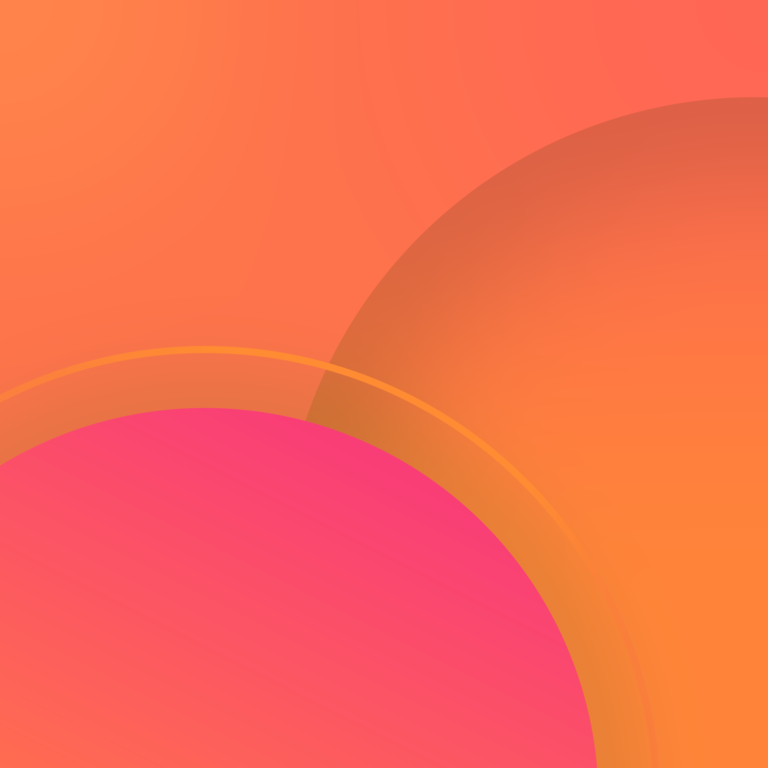
Give the GLSL for this background, as a three.js fragment shader.

```glsl
// Overlapping warm discs: an orange panel disc with an inner shadow, and a
// pink disc with a soft drop shadow and a thin concentric ring.
// Each shape is a circle distance, painted back to front over gradients.

varying vec2 vUv;

// Geometry, in canvas units
const float EDGE = 0.0012;
const vec2 PANEL_CENTER = vec2(0.984, 0.255);
const float PANEL_RADIUS = 0.6185;
const vec2 DISC_CENTER = vec2(0.267, -0.0436);
const float DISC_RADIUS = 0.5124;
const float RING_RADIUS = 0.5885;
const float RING_HALF_WIDTH = 0.0046;

// Shadows
const float PANEL_SHADE = 0.17;
const float PANEL_SHADE_WIDTH = 0.15;
const float DISC_SHADE = 0.14;
const float DISC_SHADE_WIDTH = 0.075;
const vec3 PANEL_SHADE_COLOR = vec3(0.235, 0.196, 0.08);
const vec3 DISC_SHADE_COLOR = vec3(0.43, 0.43, 0.137);

// Gradients
const vec3 BACK_BASE = vec3(0.996, 0.453, 0.294);
const vec3 BACK_ORANGE = vec3(1.0, 0.515, 0.296);
const vec3 BACK_CORAL = vec3(1.0, 0.404, 0.332);
const vec3 PANEL_TOP = vec3(1.0, 0.412, 0.322);
const vec3 PANEL_BOTTOM = vec3(1.0, 0.518, 0.222);
const vec3 DISC_CORAL = vec3(1.0, 0.424, 0.314);
const vec3 DISC_PINK = vec3(0.976, 0.235, 0.47);
const vec2 DISC_AXIS = vec2(0.45, 0.89);
const float DISC_SPAN = 0.6;
const vec3 RING_ORANGE = vec3(1.0, 0.545, 0.2);
const vec3 RING_CORAL = vec3(0.976, 0.475, 0.24);

float circleDistance(vec2 p, vec2 center, float radius) {
  return length(p - center) - radius;
}

// Coverage of a shape from its signed distance
float fill(float d) {
  return 1.0 - smoothstep(-EDGE, EDGE, d);
}

// Bell-shaped shadow falloff
float falloff(float d, float width) {
  float t = d / width;
  return exp(-t * t);
}

vec3 background(vec2 p) {
  float orange = 1.0 - smoothstep(0.0, 0.5, distance(p, vec2(0.0, 1.0)));
  float coral = 1.0 - smoothstep(0.0, 0.8, distance(p, vec2(1.0, 1.0)));
  vec3 color = mix(BACK_BASE, BACK_ORANGE, orange);
  return mix(color, BACK_CORAL, coral);
}

vec3 panel(vec2 p, float d) {
  float height = smoothstep(0.2, 0.95, p.y);
  vec3 color = mix(PANEL_BOTTOM, PANEL_TOP, height);
  float shade = PANEL_SHADE * falloff(d, PANEL_SHADE_WIDTH);
  return mix(color, PANEL_SHADE_COLOR, shade);
}

vec3 disc(vec2 p) {
  float t = clamp(dot(p, DISC_AXIS) / DISC_SPAN, 0.0, 1.0);
  return mix(DISC_CORAL, DISC_PINK, t);
}

void main() {
  vec2 p = vUv;
  float panelDist = circleDistance(p, PANEL_CENTER, PANEL_RADIUS);
  float discDist = circleDistance(p, DISC_CENTER, DISC_RADIUS);
  float ringDist = abs(circleDistance(p, DISC_CENTER, RING_RADIUS)) - RING_HALF_WIDTH;

  // Backdrop and panel
  vec3 color = mix(background(p), panel(p, panelDist), fill(panelDist));

  // Drop shadow around the pink disc
  float shade = DISC_SHADE * falloff(max(discDist, 0.0), DISC_SHADE_WIDTH);
  color = mix(color, DISC_SHADE_COLOR, shade);

  // Ring, fainter at the left and turning coral at the lower right
  vec3 ringColor = mix(RING_ORANGE, RING_CORAL, smoothstep(0.68, 0.86, p.x));
  float ringAlpha = mix(0.55, 1.0, smoothstep(0.0, 0.3, p.x));
  ringAlpha *= mix(1.0, 0.65, smoothstep(0.68, 0.8, p.x));
  color = mix(color, ringColor, fill(ringDist) * ringAlpha);

  // Pink disc
  color = mix(color, disc(p), fill(discDist));

  gl_FragColor = vec4(color, 1.0);
}
```
